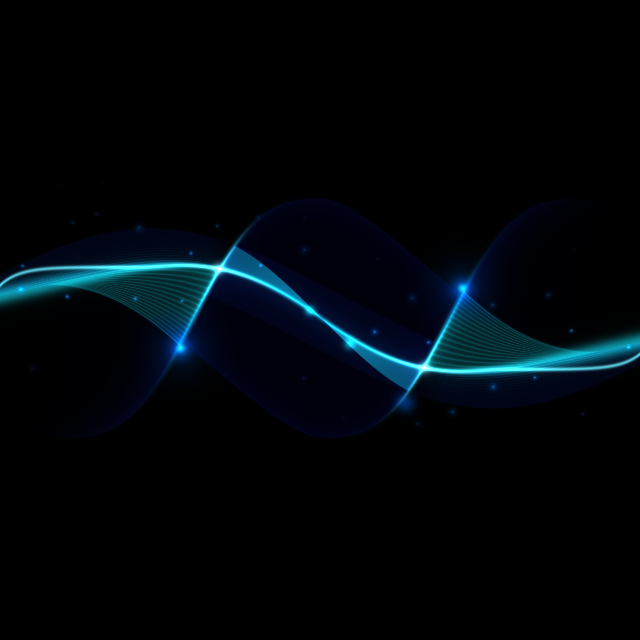
A Shadertoy shader for this background:

```glsl
// Glowing teal ribbon twisting across black, with meshed fans and dark blue lobes.
// Each edge is a height curve y(x); sheets are filled between curves, and one
// wing is drawn twice, the second time turned by half a circle about the centre.

#define CENTRE vec2(0.0026, 0.0026)
#define TEAL vec3(0.05, 0.58, 0.64)
#define ICE vec3(0.62, 1.00, 0.98)
#define AZURE vec3(0.00, 0.36, 0.85)
#define NAVY vec3(0.005, 0.022, 0.12)
#define MIDNIGHT vec3(0.000, 0.002, 0.042)
#define MESH_LINES 15.0
#define SPARK_CELL 0.062
#define SPARK_CHANCE 0.42

float pixel; // size of one pixel in canvas units

float hash(vec2 p) {
    vec3 q = fract(p.xyx * vec3(0.1031, 0.1030, 0.0973));
    q += dot(q, q.yzx + 33.33);
    return fract((q.x + q.y) * q.z);
}

float inside(float d) { return smoothstep(-pixel, pixel, d); }

float stroke(float d, float width) {
    float k = d / max(width, pixel);
    return exp(-k * k);
}

float glow(vec2 d, float radius) { return exp(-dot(d, d) / (radius * radius)); }

// Height curves
float ribbon(float x) {
    float s = x * x;
    return -x * (0.67 - 1.543 * s) / (1.0 + 11.85 * s);
}

float lobe(float x) {
    float u = x + 0.2, d = max(u - 0.2, 0.0);
    return 1.97 * u / (1.0 + 27.7 * u * u) - 0.7 * d * d / (d + 0.1);
}

float veil(float x) {
    float s = (x + 0.268) * (x + 0.268);
    return 0.141 - 1.6 * s / (1.0 + 4.0 * s);
}

float fanEdge(float x) {
    float t = max(x + 0.42, 0.0);
    return 0.052 - 2.4 * t * t;
}

float diagonal(float x) { return -x * (1.0 - 9.0 * x * x); }

// Fine lines running between two curves, k = 0..1 across the gap
float mesh(float k, float gap) {
    float line = 0.5 + 0.5 * cos(6.2832 * MESH_LINES * k);
    return mix(0.5, line * line, smoothstep(0.015, 0.06, gap));
}

vec3 wing(vec2 p) {
    float x = p.x, y = p.y;
    float a = ribbon(x), f = fanEdge(x), top = veil(x), fold = lobe(x);
    float slope = (lobe(x + 0.002) - lobe(x - 0.002)) / 0.004;
    float foldDist = (y - fold) / sqrt(1.0 + slope * slope);
    float leftOfFold = inside(foldDist) * (1.0 - smoothstep(-0.16, -0.13, x));
    vec3 light = vec3(0.0);

    // Outer lobe, fading away from its rim
    float outer = leftOfFold * inside(f - y) * smoothstep(-0.48, -0.24, x);
    light += outer * (MIDNIGHT * 0.5 + NAVY * exp(-foldDist / 0.025));

    // Inner rim of the central lobe
    float rim = inside(-foldDist) * inside(y + lobe(-x));
    light += rim * NAVY * 0.45 * exp(foldDist / 0.022);

    // Veil above the ribbon, with faint threads
    float gap = top - a, k = (y - a) / max(gap, 0.001);
    float above = inside(top - y) * inside(y - a) * (1.0 - smoothstep(-0.2, -0.1, x));
    light += above * (NAVY * 0.65 + TEAL * 0.19 * mesh(k, gap) * exp(-3.5 * max(k, 0.0)));

    // Meshed fan below the ribbon
    gap = a - f;
    k = (y - f) / max(gap, 0.001);
    float fan = inside(y - f) * inside(a - y) * leftOfFold;
    float shade = 0.22 + 0.22 * mesh(k, gap) + 0.4 * exp(-foldDist / 0.012);
    light += fan * shade * mix(AZURE, TEAL, smoothstep(-0.05, 0.02, y));
    light += 0.2 * TEAL * stroke(y - f, 0.002) * leftOfFold * smoothstep(-0.42, -0.36, x);

    // Smooth fan between ribbon and diagonal
    float c = diagonal(x);
    float blade = inside(y - a) * inside(c - y) * inside(-foldDist) * step(x, 0.0);
    light += blade * TEAL * (0.48 + 0.25 * smoothstep(-0.14, -0.02, x));

    // Fold line and its blue tip
    float along = exp(-pow((x + 0.18) / 0.043, 2.0));
    light += along * (TEAL * 0.8 * stroke(foldDist, 0.004)
           + ICE * 0.55 * stroke(foldDist, 0.002) * smoothstep(0.0, 0.08, y));
    light += 0.12 * AZURE * stroke(foldDist, 0.003) * exp(-pow((x + 0.17) / 0.1, 2.0));
    vec2 tip = p - vec2(-0.22, -0.047);
    light += AZURE * (0.65 * glow(tip, 0.016) + 0.16 * glow(tip, 0.045));
    light += TEAL * glow(tip, 0.006);
    light += ICE * 0.6 * glow(p - vec2(-0.161, 0.077), 0.009);

    // Thin thread leaving the ribbon at the far end
    float thread = 0.08 - 0.029 * exp(-max(x + 0.503, 0.0) / 0.03);
    float fade = 1.0 - smoothstep(-0.32, -0.2, x);
    light += fade * (ICE * 0.5 + TEAL * 0.4) * stroke(y - thread, 0.003);
    return light;
}

vec3 sparks(vec2 p) {
    vec2 cell = floor(p / SPARK_CELL);
    float seed = hash(cell + 71.0), size = hash(cell + 19.0);
    vec2 jitter = 0.25 + 0.5 * vec2(hash(cell + 5.0), hash(cell + 43.0));
    vec2 d = p - (cell + jitter) * SPARK_CELL;
    float band = step(seed, SPARK_CHANCE) * exp(-pow((p.y - 0.8 * ribbon(p.x)) / 0.09, 2.0));
    return band * (AZURE * 0.4 * glow(d, mix(0.003, 0.008, size * size)) + TEAL * 0.5 * glow(d, 0.002));
}

void mainImage(out vec4 fragColor, in vec2 fragCoord) {
    float side = min(iResolution.x, iResolution.y);
    pixel = 1.0 / side;
    vec2 p = (fragCoord - 0.5 * iResolution.xy) / side - CENTRE;
    float a = ribbon(p.x), dist = p.y - a;

    // Dark central lobe and the blue veil crossing it
    float body = inside(lobe(p.x) - p.y) * inside(p.y + lobe(-p.x));
    float sheet = body * inside(veil(p.x) - p.y) * inside(p.y + veil(-p.x));
    vec3 color = MIDNIGHT * body + NAVY * sheet * (0.3 + 0.7 * exp(-abs(dist) / 0.04));
    color += wing(p) + wing(-p);

    // Main ribbon: wide at the ends, thin and white near the folds
    float reach = abs(p.x);
    float width = mix(0.004, 0.0135, smoothstep(0.16, 0.46, reach));
    float core = exp(-pow((reach - 0.17) / 0.09, 2.0));
    color += TEAL * 0.85 * stroke(dist, width) + ICE * 0.65 * core * stroke(dist, 0.0028);
    color += TEAL * 0.14 * exp(-abs(dist) / 0.014);

    // Beads, the lower blue node and scattered sparks
    vec2 bead = p - vec2(-0.018, 0.012), lowBead = p - vec2(0.044, -0.040);
    color += TEAL * (glow(bead, 0.0075) + glow(lowBead, 0.0085));
    color += AZURE * 0.5 * glow(p - vec2(0.131, -0.132), 0.014);
    color += sparks(p);

    fragColor = vec4(min(color, 1.0), 1.0);
}
```
